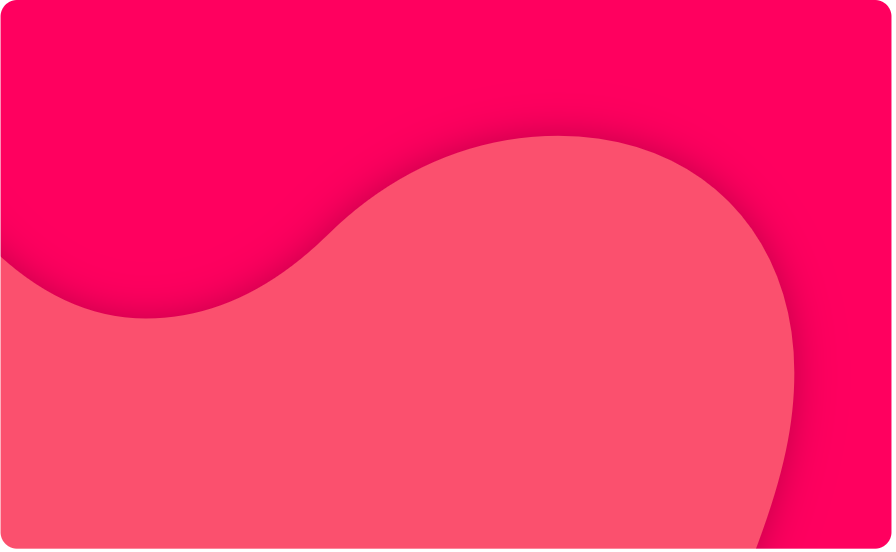
Reproduce this background procedurally as a Shadertoy shader.

```glsl
// A rounded crimson card with a coral wave that casts a soft shadow.
#define CRIMSON vec3(1.0, 0.0, 0.373)
#define CORAL vec3(0.984, 0.314, 0.431)
#define PAPER vec3(1.0)
#define CARD_CENTER vec2(0.808, 0.503)
#define CARD_HALF vec2(0.807, 0.497)
#define CARD_RADIUS 0.030
#define SHADOW_STRENGTH 0.25
#define SHADOW_BLUR 0.036
#define CURVES 5
#define STEPS 20

// Joined cubic curves, in units of canvas height; neighbours share an end.
const vec2 WAVE[16] = vec2[16](
    vec2(-0.084, 0.627), vec2(0.021, 0.494), vec2(0.137, 0.423),
    vec2(0.264, 0.423), vec2(0.380, 0.423), vec2(0.489, 0.473),
    vec2(0.591, 0.572), vec2(0.707, 0.688), vec2(0.854, 0.754),
    vec2(1.011, 0.754), vec2(1.266, 0.754), vec2(1.439, 0.578),
    vec2(1.439, 0.325), vec2(1.439, 0.209), vec2(1.409, 0.097),
    vec2(1.333, -0.086));

vec2 cubicPoint(int first, float t) {
    float s = 1.0 - t;
    return s * s * s * WAVE[first] + 3.0 * s * s * t * WAVE[first + 1]
         + 3.0 * s * t * t * WAVE[first + 2] + t * t * t * WAVE[first + 3];
}

float segmentDistance(vec2 p, vec2 a, vec2 b) {
    vec2 ap = p - a, ab = b - a;
    return length(ap - ab * clamp(dot(ap, ab) / dot(ab, ab), 0.0, 1.0));
}

// Signed distance to the wave; negative where an odd number of edges lies above.
float waveDistance(vec2 p) {
    float nearest = 10.0, side = 1.0;
    vec2 a = WAVE[0];
    for (int c = 0; c < CURVES; c++) {
        for (int i = 1; i <= STEPS; i++) {
            vec2 b = cubicPoint(c * 3, float(i) / float(STEPS));
            nearest = min(nearest, segmentDistance(p, a, b));
            if ((a.x > p.x) != (b.x > p.x)) {
                float edgeY = mix(a.y, b.y, (p.x - a.x) / (b.x - a.x));
                if (edgeY > p.y) side = -side;
            }
            a = b;
        }
    }
    return side * nearest;
}

float roundedBox(vec2 p, vec2 halfSize, float radius) {
    vec2 q = abs(p) - halfSize + radius;
    return length(max(q, 0.0)) + min(max(q.x, q.y), 0.0) - radius;
}

// Antialiased coverage of a signed distance.
float coverage(float d) {
    return clamp(0.5 - d * iResolution.y, 0.0, 1.0);
}

void mainImage(out vec4 fragColor, in vec2 fragCoord) {
    vec2 p = fragCoord / iResolution.y;

    // Wave and its blurred shadow
    float wave = waveDistance(p);
    float shadow = SHADOW_STRENGTH / (1.0 + exp(1.7 * wave / SHADOW_BLUR));
    vec3 color = mix(CRIMSON * (1.0 - shadow), CORAL, coverage(wave));

    // Card outline
    float card = roundedBox(p - CARD_CENTER, CARD_HALF, CARD_RADIUS);
    color = mix(PAPER, color, coverage(card));

    fragColor = vec4(color, 1.0);
}
```
